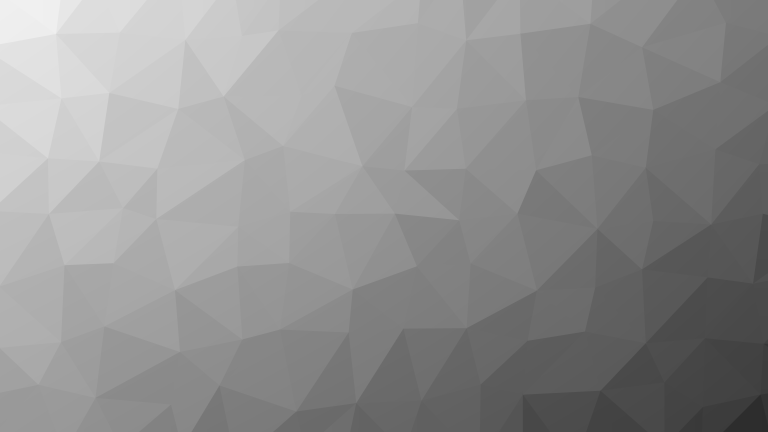
This background is drawn by a Shadertoy shader. Its source:

```glsl
#define CELL 0.139                   // mesh spacing, in canvas heights
#define MESH_ORIGIN vec2(0.113, 0.081)
#define JITTER vec2(0.28, 0.25)      // vertex offset, in cells
#define RISING_BIAS 0.12             // preference for rising diagonals
#define FACET_CONTRAST 0.045         // brightness spread between facets
#define INNER_GRADIENT 0.2           // 0 = flat facets, 1 = smooth ramp
#define BULGE 0.035                  // extra brightness mid-canvas
#define TOP_LEFT 0.94
#define TOP_RIGHT 0.48
#define BOTTOM_LEFT 0.60
#define BOTTOM_RIGHT 0.18

vec2 hash2(vec2 p) {
    vec3 q = fract(p.xyx * vec3(0.1031, 0.1030, 0.0973));
    q += dot(q, q.yzx + 33.33);
    return fract((q.xx + q.yz) * q.zy);
}

vec2 meshVertex(vec2 id) {
    return id + JITTER * (2.0 * hash2(id + 11.0) - 1.0);
}

// Grey ramp between the four canvas corners, at a point in mesh units
float tone(vec2 p) {
    vec2 uv = (p * CELL + MESH_ORIGIN) * vec2(iResolution.y / iResolution.x, 1.0);
    uv = clamp(uv, 0.0, 1.0);
    vec2 arch = 4.0 * uv * (1.0 - uv);
    float ramp = mix(mix(BOTTOM_LEFT, BOTTOM_RIGHT, uv.x),
                     mix(TOP_LEFT, TOP_RIGHT, uv.x), uv.y);
    return ramp + BULGE * arch.x * arch.y;
}

// Signed distance to the line a-b, positive on its left
float leftOf(vec2 p, vec2 a, vec2 b) {
    vec2 edge = b - a, rel = p - a;
    return (edge.x * rel.y - edge.y * rel.x) / length(edge);
}

// Premultiplied shade and coverage of one counter-clockwise facet
vec2 facet(vec2 p, vec2 a, vec2 b, vec2 c, float variation, float pixel) {
    float inside = min(leftOf(p, a, b), min(leftOf(p, b, c), leftOf(p, c, a)));
    float coverage = clamp(0.5 + inside / pixel, 0.0, 1.0);
    vec2 centre = (a + b + c) / 3.0;
    float shade = tone(mix(centre, p, INNER_GRADIENT));
    shade += FACET_CONTRAST * (variation - 0.5);
    return vec2(shade, 1.0) * coverage;
}

void mainImage(out vec4 fragColor, in vec2 fragCoord) {
    vec2 p = (fragCoord / iResolution.y - MESH_ORIGIN) / CELL;
    float pixel = 1.0 / (iResolution.y * CELL);
    vec2 sum = vec2(tone(p), 1.0) * 0.001;

    // Each nearby quad is split along its shorter diagonal
    for (int y = -1; y <= 1; y++) {
        for (int x = -1; x <= 1; x++) {
            vec2 id = floor(p) + vec2(x, y);
            vec2 a = meshVertex(id);
            vec2 b = meshVertex(id + vec2(1, 0));
            vec2 c = meshVertex(id + vec2(1, 1));
            vec2 d = meshVertex(id + vec2(0, 1));
            vec2 variation = hash2(id + 91.0);
            bool splitAC = distance(a, c) < distance(b, d) + RISING_BIAS;
            sum += facet(p, a, b, splitAC ? c : d, variation.x, pixel);
            sum += facet(p, splitAC ? a : b, c, d, variation.y, pixel);
        }
    }

    fragColor = vec4(vec3(sum.x / sum.y), 1.0);
}
```
